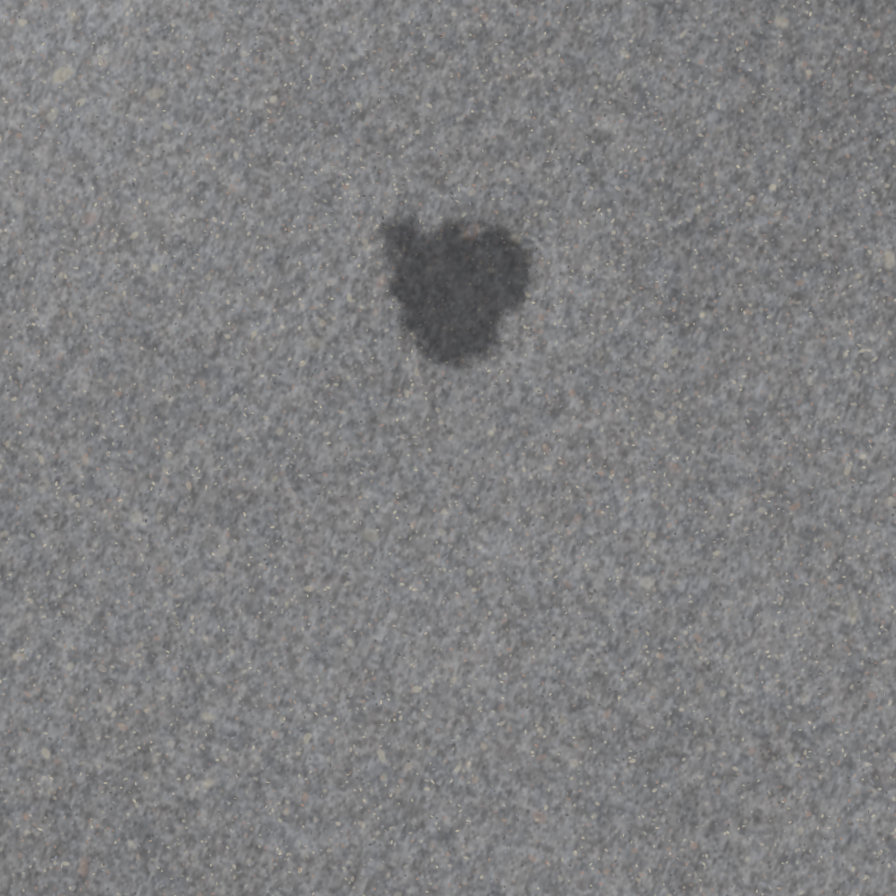
Give the GLSL for this texture, as a WebGL 2 fragment shader.

```glsl
#version 300 es
precision highp float;
// Worn grey asphalt with fine grain, scattered stone chips and one dark stain.
uniform vec2 u_resolution;
out vec4 fragColor;

const vec3 ASPHALT = vec3(0.497, 0.497, 0.503);
const vec3 STAIN = vec3(0.305, 0.306, 0.314);
const vec3 CREAM = vec3(0.76, 0.73, 0.65);
const vec3 BLUE_GREY = vec3(0.57, 0.58, 0.61);
const vec3 RUST = vec3(0.64, 0.54, 0.49);
const vec3 TAR = vec3(0.37, 0.37, 0.38);

vec3 hash3(vec2 p, float seed) {
    vec3 q = fract(vec3(p.xyx + seed * 17.3) * vec3(0.1031, 0.1030, 0.0973));
    q += dot(q, q.yxz + 33.33);
    return fract((q.xxy + q.yzz) * q.zyx);
}

float valueNoise(vec2 p, float seed) {
    vec2 cell = floor(p), f = fract(p);
    f = f * f * (3.0 - 2.0 * f);
    float low = mix(hash3(cell, seed).x, hash3(cell + vec2(1, 0), seed).x, f.x);
    float high = mix(hash3(cell + vec2(0, 1), seed).x, hash3(cell + 1.0, seed).x, f.x);
    return mix(low, high, f.y);
}

float fbm(vec2 p, float seed) {
    float sum = 0.0, weight = 0.5;
    for (int i = 0; i < 4; i++) {
        sum += weight * (valueNoise(p, seed + float(i)) - 0.5);
        p = mat2(0.8, 0.6, -0.6, 0.8) * p * 2.03;
        weight *= 0.5;
    }
    return sum;
}

mat2 rotation(float angle) {
    return mat2(cos(angle), sin(angle), -sin(angle), cos(angle));
}

float smoothUnion(float a, float b, float k) {
    float h = max(k - abs(a - b), 0.0) / k;
    return min(a, b) - h * h * k * 0.25;
}

float glow(vec2 p, vec2 centre, float radius) {
    vec2 d = (p - centre) / radius;
    return exp(-dot(d, d));
}

// Signed distance to the lobed stain, with a crumbly border
float stainDistance(vec2 p) {
    float d = length(p - vec2(0.449, 0.737)) - 0.022;
    d = smoothUnion(d, length(p - vec2(0.489, 0.690)) - 0.057, 0.02);
    d = smoothUnion(d, length(p - vec2(0.543, 0.693)) - 0.055, 0.02);
    d = smoothUnion(d, length(p - vec2(0.510, 0.640)) - 0.050, 0.03);
    return d + 0.026 * fbm(p * 38.0, 3.0) + 0.014 * fbm(p * 110.0, 9.0);
}

vec3 chipColour(float pick) {
    vec3 colour = mix(BLUE_GREY, CREAM, smoothstep(0.30, 0.55, pick));
    colour = mix(colour, RUST, smoothstep(0.80, 0.86, pick));
    return mix(colour, TAR, step(pick, 0.15));
}

// Lay one jittered layer of angular chips over a colour
vec3 addChips(vec3 ground, vec2 p, float frequency, float density, float strength, float seed) {
    vec2 q = rotation(seed * 0.7) * p * frequency;
    vec2 home = floor(q);
    float soft = 0.10 + 0.7 * frequency / min(u_resolution.x, u_resolution.y);
    for (int y = -1; y <= 1; y++) {
        for (int x = -1; x <= 1; x++) {
            vec2 cell = home + vec2(x, y);
            vec3 spot = hash3(cell, seed), kind = hash3(cell, seed + 5.0);
            vec2 d = rotation(6.283 * spot.z) * (q - cell - spot.xy);
            d.x *= 1.0 + 0.8 * kind.z;
            float edge = length(d) + 0.22 * (valueNoise(q * 2.6, seed) - 0.5);
            float radius = mix(0.20, 0.44, kind.z * spot.x);
            float cover = 1.0 - smoothstep(radius - soft, radius + soft, edge);
            cover *= step(kind.x, density) * strength * mix(0.35, 1.0, spot.y);
            ground = mix(ground, chipColour(kind.y), cover);
        }
    }
    return ground;
}

void main() {
    vec2 uv = gl_FragCoord.xy / u_resolution;
    float stainEdge = stainDistance(uv);

    // Broad light and wear
    float tone = 0.045 * fbm(uv * 7.0, 21.0);
    tone += 0.045 * glow(uv, vec2(0.03, 0.95), 0.25);
    tone -= 0.025 * glow(uv, vec2(1.0, 0.90), 0.28);
    tone -= 0.020 * glow(uv, vec2(0.08, 0.0), 0.16);

    // Pale, gritty rim beside the stain
    float rim = glow(uv, vec2(0.41, 0.78), 0.045) + glow(uv, vec2(0.63, 0.70), 0.050);
    rim += 0.8 * glow(uv, vec2(0.58, 0.61), 0.035);
    tone += 0.025 * rim;

    // Packed grain
    vec2 slanted = rotation(0.35) * uv * vec2(1.15, 0.9);
    tone += 0.10 * fbm(slanted * 65.0, 31.0);
    tone += 0.11 * (valueNoise(slanted * 150.0, 41.0) - 0.5);
    tone += 0.11 * (valueNoise(slanted * 260.0, 51.0) - 0.5);
    float tint = fbm(uv * 60.0, 61.0);
    vec3 colour = ASPHALT + tone + tint * vec3(0.022, 0.0, -0.022);

    // Stones from sparse and large to dense and tiny
    colour = addChips(colour, uv, 32.0, 0.06, 0.50, 1.0);
    colour = addChips(colour, uv, 62.0, 0.13, 0.55, 2.0);
    colour = addChips(colour, uv, 105.0, 0.17 + 0.18 * rim, 0.62, 3.0);
    colour = addChips(colour, uv, 165.0, 0.19 + 0.20 * rim, 0.85, 4.0);

    // Soaked dark patch keeps a muted trace of the grain
    float soaked = 1.0 - smoothstep(-0.012, 0.009, stainEdge);
    colour = mix(colour, STAIN + (colour - ASPHALT) * 0.50, soaked);
    colour -= 0.022 * exp(-max(stainEdge, 0.0) * 45.0) * (1.0 - soaked);
    fragColor = vec4(clamp(colour, 0.0, 1.0), 1.0);
}
```
